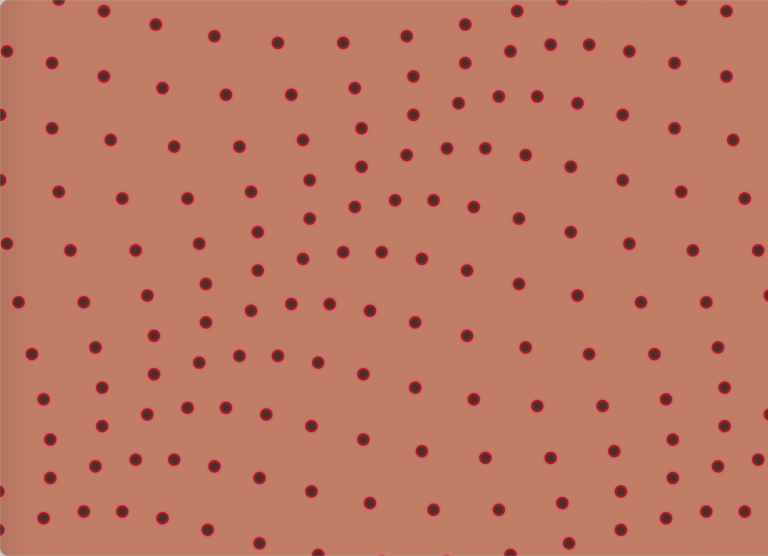
A WebGL 1 fragment shader for this pattern:

```glsl
precision highp float;
// Dots riding a diagonal wave on a clay ground: each dot of a square grid is
// pushed round a small circle, with a phase that advances along the diagonal.
// Every dot has a dark core, a soft crimson rim and a faint pink halo.

uniform vec2 u_resolution;

// Lengths are fractions of the canvas height.
const float SPACING = 0.0933;               // grid step
const vec2  GRID_ORIGIN = vec2(0.2320, 0.1282);
const float ORBIT = 0.5;                    // circle radius, in grid steps
const float STEPS_PER_WAVE = 12.0;          // grid steps in one wavelength
const float PHASE_SHIFT = 0.5;              // in grid steps

const float CORE_INNER = 0.0052;            // core starts to redden
const float CORE_OUTER = 0.0094;            // fully crimson
const float RIM_INNER  = 0.0098;            // rim starts to fade
const float RIM_OUTER  = 0.0127;            // rim gone
const float HALO_OUTER = 0.0160;            // halo gone

const float EDGE_SHADE = 0.06;              // darkening at the left edge
const float EDGE_WIDTH = 0.065;
const float CORNER_RADIUS = 0.016;          // rounded left corners

const vec3 CLAY    = vec3(0.755, 0.490, 0.400);
const vec3 HALO    = vec3(0.785, 0.435, 0.395);
const vec3 CRIMSON = vec3(0.640, 0.105, 0.170);
const vec3 CORE    = vec3(0.285, 0.185, 0.150);
const vec3 MARGIN  = vec3(0.800, 0.770, 0.740);

const float TAU = 6.2831853;

// Centre of the dot that belongs to a grid cell, in grid steps.
vec2 dotCenter(vec2 cell) {
  float phase = TAU * (cell.x - cell.y - PHASE_SHIFT) / STEPS_PER_WAVE;
  return cell + ORBIT * vec2(-sin(phase), cos(phase));
}

// Distance to the nearest dot centre, in canvas heights.
float nearestDot(vec2 p) {
  vec2 g = (p - GRID_ORIGIN) / SPACING;
  vec2 home = floor(g + 0.5);
  float nearest = 10.0;
  for (int y = -1; y <= 1; y++) {
    for (int x = -1; x <= 1; x++) {
      vec2 cell = home + vec2(float(x), float(y));
      nearest = min(nearest, distance(g, dotCenter(cell)));
    }
  }
  return nearest * SPACING;
}

// Signed distance past the rounded corners of the left edge.
float cornerDistance(vec2 p) {
  vec2 q = vec2(-p.x, abs(p.y - 0.5) - 0.5) + CORNER_RADIUS;
  return length(max(q, 0.0)) - CORNER_RADIUS;
}

void main() {
  float pixel = 1.0 / u_resolution.y;
  vec2 p = gl_FragCoord.xy * pixel;

  // Ground, slightly shaded at the left
  vec3 color = CLAY * (1.0 - EDGE_SHADE * (1.0 - smoothstep(0.0, EDGE_WIDTH, p.x)));

  // Dots: halo, rim and core
  float d = nearestDot(p);
  color = mix(HALO, color, smoothstep(RIM_OUTER, HALO_OUTER, d));
  color = mix(CRIMSON, color, smoothstep(RIM_INNER, RIM_OUTER, d));
  color = mix(CORE, color, smoothstep(CORE_INNER, CORE_OUTER, d));

  // Pale margin outside the rounded corners
  color = mix(color, MARGIN, smoothstep(-pixel, pixel, cornerDistance(p)));

  gl_FragColor = vec4(color, 1.0);
}
```
